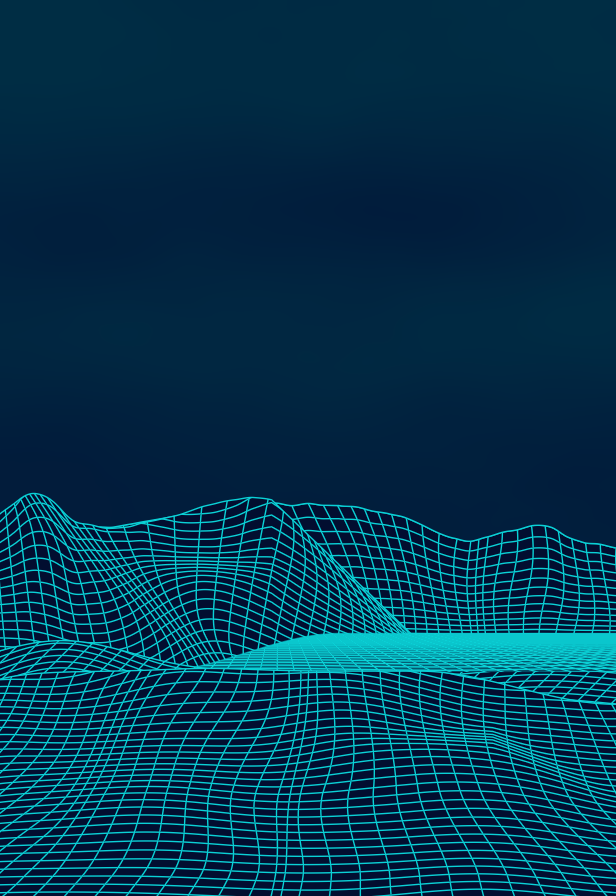
This background is drawn by a Shadertoy shader. Its source:

```glsl
const vec3 SKY_LIGHT = vec3(0.0, 0.178, 0.268);
const vec3 SKY_DARK = vec3(0.006, 0.108, 0.232);
const vec3 NAVY = vec3(0.008, 0.055, 0.19);
const vec3 TEAL = vec3(0.015, 0.43, 0.51);
const vec3 CYAN = vec3(0.04, 0.82, 0.84);

float hash(vec2 p) {
    return fract(sin(dot(p, vec2(127.1, 311.7))) * 43758.5);
}

float noise(vec2 p) {
    vec2 i = floor(p), f = fract(p);
    f = f * f * (3.0 - 2.0 * f);
    return mix(mix(hash(i), hash(i + vec2(1, 0)), f.x),
               mix(hash(i + vec2(0, 1)), hash(i + vec2(1, 1)), f.x), f.y);
}

float fbm(vec2 p) {
    float sum = 0.0, amp = 0.5;
    for (int i = 0; i < 4; i++) {
        sum += amp * noise(p);
        p = p * 2.0 + 7.3;
        amp *= 0.5;
    }
    return sum;
}

float bump(float x, float centre, float width) {
    float d = (x - centre) / width;
    return exp(-d * d);
}

// Packs extra mesh lines around a fold
float fold(float d, float width) {
    return tanh(clamp(d / width, -8.0, 8.0));
}

float lineCover(float distPx, float halfPx) {
    return clamp(0.5 + halfPx - distPx, 0.0, 1.0);
}

// Lines at whole values, fading to their mean where too dense to resolve
float gridLine(float g, float halfPx) {
    float rate = max(length(vec2(dFdx(g), dFdy(g))), 1e-5);
    float sharp = lineCover(abs(fract(g - 0.5) - 0.5) / rate, halfPx);
    return mix(sharp, min(2.0 * halfPx * rate, 0.9), smoothstep(0.35, 0.7, rate));
}

vec3 addLayer(vec3 behind, vec3 fill, vec2 grid, float y, float ridge, float rim) {
    float px = 1.0 / iResolution.y;
    float halfPx = 0.00078 * iResolution.y;
    float mesh = max(gridLine(grid.x, halfPx), gridLine(grid.y, halfPx));
    float slope = length(vec2(1.0, dFdx(ridge) * iResolution.y));
    float edge = rim * lineCover(abs(y - ridge) / (px * slope), halfPx);
    float inside = smoothstep(ridge + 0.7 * px, ridge - 0.7 * px, y);
    vec3 col = mix(behind, mix(fill, CYAN, mesh), inside);
    return mix(col, CYAN, edge);
}

vec3 sky(vec2 p) {
    float l = 0.9 * smoothstep(0.71, 0.93, p.y) + 0.55 * bump(p.y, 0.62, 0.1);
    l += 0.3 * bump(p.x, 1.0, 0.15) * bump(p.y, 0.7, 0.1);
    l -= 0.2 * bump(p.x, 0.6, 0.2) * bump(p.y, 0.77, 0.05);
    l += 0.5 * (fbm(p * vec2(2.5, 6.0)) - 0.45);
    return mix(SKY_DARK, SKY_LIGHT, clamp(l + 0.06, 0.0, 1.0));
}

vec3 farRange(vec3 col, float x, float y) {
    float ridge = 0.437 - 0.11 * max(x - 0.55, 0.0) - 0.11 * max(0.4 - x, 0.0)
        - 0.018 * bump(x, 0.74, 0.07) + 0.012 * bump(x, 0.88, 0.05)
        + 0.004 * (noise(vec2(x * 38.0, 2.0)) - 0.5);
    float t = clamp((y - 0.29) / (ridge - 0.29), 0.0, 1.2);
    float shift = 0.11 * (1.0 - t) * bump(x, 0.52, 0.13) + 0.008 * sin(x * 20.0 + t * 4.0);
    vec2 grid = vec2((x - shift) * 40.0 + 0.7 * fold(x - 0.775, 0.015),
                     14.0 * pow(t, 0.7) + 0.5 * sin(x * 17.0) * t * (1.0 - t));
    return addLayer(col, NAVY, grid, y, ridge, 1.0);
}

vec3 nearRange(vec3 col, float x, float y) {
    float crest = 0.41 + 0.041 * bump(x, 0.055, 0.055) + 0.034 * bump(x, 0.4, 0.12)
        + 0.004 * (noise(vec2(x * 34.0, 5.0)) - 0.5);
    float flank = 0.423 - 0.66 * (x - 0.47);
    float ridge = max(min(crest, flank), 0.285);
    float t = (y - 0.25) / (ridge - 0.25);
    float crease = x - 0.1 - (0.42 - y) * 1.55;
    float u = x * 40.0 + 2.5 * fold(crease, 0.035) + 2.0 * t * sin(x * 9.0 + 0.5);
    u += 3.0 * exp(-max(ridge - y, 0.0) / 0.018) * smoothstep(0.45, 0.55, x);
    float v = 16.0 * t + 2.2 * fold(y - 0.37 + 0.03 * (x - 0.33), 0.012) * bump(x, 0.33, 0.1);
    v += 0.9 * sin(x * 14.0 + y * 20.0);
    return addLayer(col, NAVY, vec2(u, v), y, ridge, smoothstep(0.7, 0.66, x));
}

vec3 plain(vec3 col, float x, float y) {
    float top = mix(0.25, 0.293, smoothstep(0.25, 0.55, x));
    float depth = 1.0 / max(0.34 - y, 0.02);
    vec2 grid = vec2((x - 0.45) * depth * 3.2, depth * 2.0 + 0.3 * sin(x * 11.0));
    float glow = smoothstep(0.2, 0.285, y + 0.04 * (0.7 - x));
    return addLayer(col, mix(NAVY, TEAL, 0.25 + 0.7 * glow), grid, y, top, 0.6);
}

vec3 lowHill(vec3 col, float x, float y) {
    float ridge = 0.25 + 0.035 * bump(x, 0.1, 0.16);
    vec2 grid = vec2(x * 34.0 - y * 50.0, (ridge - y) * 145.0 + 0.6 * sin(x * 16.0));
    return addLayer(col, NAVY, grid, y, ridge, smoothstep(0.42, 0.32, x));
}

vec3 foreground(vec3 col, float x, float y) {
    float ridge = 0.251 - 0.037 * smoothstep(0.68, 1.0, x) - 0.009 * exp(-x / 0.05)
        + 0.003 * bump(x, 0.34, 0.1);
    float t = y / ridge;
    float u = (x - 0.62) * 20.0 * (1.0 + 0.7 * t) + 0.5 * t * sin(x * 13.0 + y * 25.0);
    u += 0.7 * fold(x - 0.48 + (0.15 - y) * 0.2, 0.015);
    u += 0.9 * fold(x - 0.16 - (y - 0.15) * 0.7, 0.025) * smoothstep(0.02, 0.12, y);
    float v = 27.0 * t + t * (0.8 * sin(x * 9.0 + y * 30.0) + 0.5 * sin(x * 19.0));
    v += 1.8 * fold(y - 0.178 + 0.35 * max(x - 0.8, 0.0), 0.009) * bump(x, 0.79, 0.18);
    v += 1.5 * fold(y - 0.12 - 0.08 * x, 0.03) * bump(x, 0.1, 0.4);
    return addLayer(col, NAVY, vec2(u, v), y, ridge, 1.0);
}

void mainImage(out vec4 fragColor, in vec2 fragCoord) {
    vec2 p = fragCoord / iResolution.xy;
    vec3 col = sky(p);
    col = farRange(col, p.x, p.y);
    col = nearRange(col, p.x, p.y);
    col = plain(col, p.x, p.y);
    col = lowHill(col, p.x, p.y);
    col = foreground(col, p.x, p.y);
    fragColor = vec4(col, 1.0);
}
```
